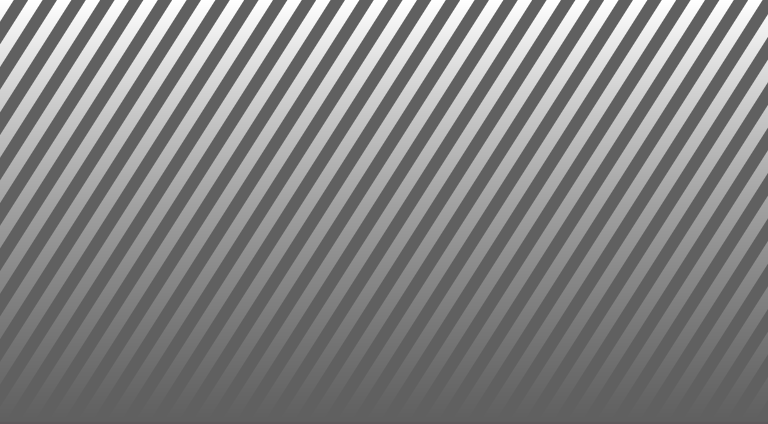
A Shadertoy shader for this pattern:

```glsl
// Slanted parallel stripes over a flat grey ground.
// Each stripe is a repeated 1D distance along a sheared axis, and its
// tone fades from white at the top edge into the ground at the bottom.

// Lengths are fractions of the canvas width.
const float PERIOD = 0.0375;      // horizontal spacing of the stripes
const float DUTY = 0.5;           // stripe share of one period
const float CENTRE = 0.229;       // first stripe centre at the top, in periods
const float SHEAR = 0.635;        // leftward drift per unit of descent
const float FADE_START = 0.015;   // height where stripes emerge, 0 to 1
const float FADE_LINEAR = 0.6;    // linear share of the fade, rest quadratic
const float RIM_HEIGHT = 0.003;   // thin tinted rim along the bottom

const vec3 GROUND = vec3(0.378);
const vec3 STRIPE_TOP = vec3(1.0);
const vec3 RIM = vec3(0.37, 0.35, 0.36);

// Signed perpendicular distance to the nearest stripe edge, negative inside.
float stripeDistance(vec2 fromTopLeft) {
    float phase = (fromTopLeft.x + SHEAR * fromTopLeft.y) / PERIOD - CENTRE;
    float offset = abs(fract(phase + 0.5) - 0.5);
    return (offset - 0.5 * DUTY) * PERIOD * inversesqrt(1.0 + SHEAR * SHEAR);
}

// Antialiased coverage of a shape over one pixel.
float coverage(float dist, float pixel) {
    return clamp(0.5 - dist / pixel, 0.0, 1.0);
}

// Stripe tone at a height from 0 (bottom) to 1 (top).
vec3 stripeColour(float height) {
    float t = clamp((height - FADE_START) / (1.0 - FADE_START), 0.0, 1.0);
    return mix(GROUND, STRIPE_TOP, t * mix(t, 1.0, FADE_LINEAR));
}

void mainImage(out vec4 fragColor, in vec2 fragCoord) {
    float pixel = 1.0 / iResolution.x;
    vec2 p = fragCoord * pixel;
    float canvasTop = iResolution.y * pixel;

    // Stripes
    float dist = stripeDistance(vec2(p.x, canvasTop - p.y));
    vec3 colour = mix(GROUND, stripeColour(p.y / canvasTop), coverage(dist, pixel));

    // Bottom rim
    colour = mix(colour, RIM, coverage(p.y - RIM_HEIGHT, pixel));

    fragColor = vec4(colour, 1.0);
}
```
